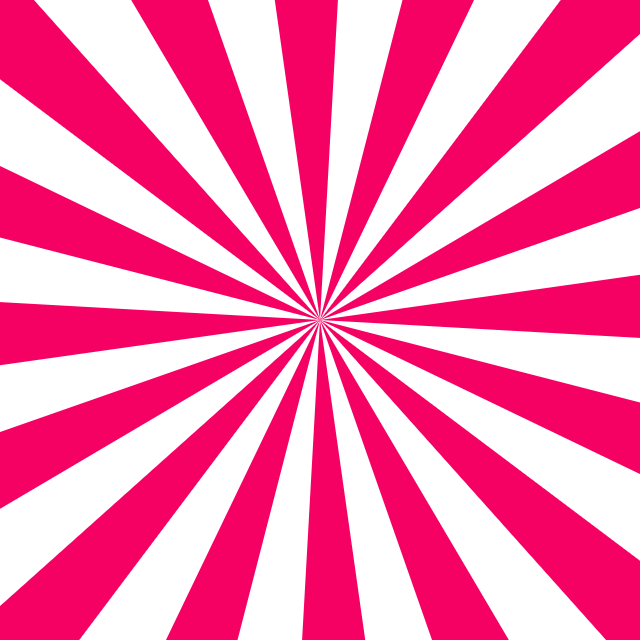
A Shadertoy shader for this background:

```glsl
// Sunburst: sixteen pink rays fan out from the canvas centre over white.
// The polar angle is folded into one repeating sector, and the distance
// to the nearest straight ray edge gives a smooth one-pixel border.

#define RAY_COUNT 16.0
#define RAY_SHARE 0.5        // part of each sector that is pink
#define RAY_TILT 2.42        // degrees from the x axis to a ray's middle
#define RAY_COLOR vec3(0.96, 0.0, 0.388)
#define GAP_COLOR vec3(1.0)

const float TAU = 6.2831853;

// Signed distance to the nearest ray edge, positive inside a ray.
float rayDistance(vec2 p) {
    float sector = TAU / RAY_COUNT;
    float angle = atan(p.y, p.x) - radians(RAY_TILT);
    float fromMiddle = abs(mod(angle + 0.5 * sector, sector) - 0.5 * sector);
    return length(p) * sin(0.5 * RAY_SHARE * sector - fromMiddle);
}

void mainImage(out vec4 fragColor, in vec2 fragCoord) {
    // Centred coordinates, in units of the shorter canvas side
    float pixel = 1.0 / min(iResolution.x, iResolution.y);
    vec2 p = (fragCoord - 0.5 * iResolution.xy) * pixel;

    // Edge coverage blends the two colours
    float coverage = clamp(0.5 + rayDistance(p) / pixel, 0.0, 1.0);
    fragColor = vec4(mix(GAP_COLOR, RAY_COLOR, coverage), 1.0);
}
```
